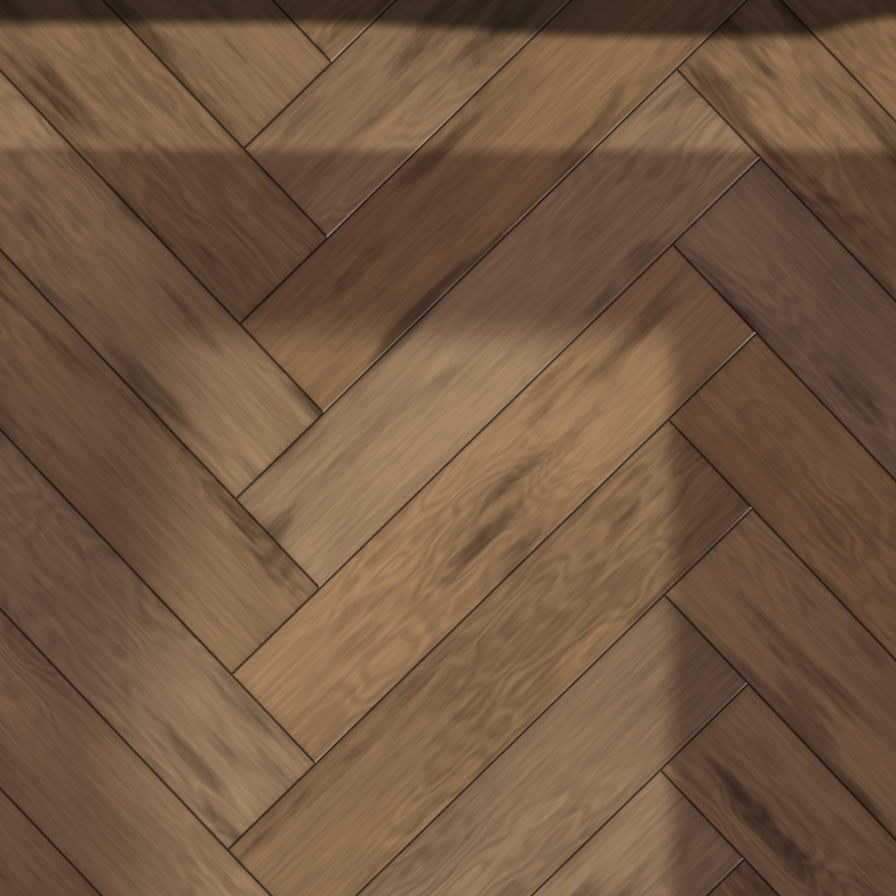
Give the GLSL for this texture, as a Shadertoy shader.

```glsl
// Herringbone floor of wooden planks, five widths long, under window light.
// A skewed lattice gives each plank local coordinates for its grain and joints;
// soft-edged bands of sun and shade are then laid across the whole floor.

float hash(vec2 p) {
    return fract(sin(dot(p, vec2(127.1, 311.7))) * 43758.5453);
}

float noise(vec2 p) {
    vec2 i = floor(p), f = fract(p);
    f = f * f * (3.0 - 2.0 * f);
    return mix(mix(hash(i), hash(i + vec2(1, 0)), f.x),
               mix(hash(i + vec2(0, 1)), hash(i + vec2(1, 1)), f.x), f.y);
}

float fbm(vec2 p) {
    float sum = 0.0, amp = 0.5;
    for (int k = 0; k < 4; k++) {
        sum += amp * noise(p);
        p = p * 2.03 + 17.3;
        amp *= 0.5;
    }
    return sum;
}

// x: position along the plank (0..5), y: across it (0..1), zw: plank id
vec4 herringbone(vec2 q) {
    vec2 cell = floor(q);
    float diagonal = cell.x + cell.y;
    float band = floor(diagonal / 10.0);
    if (diagonal - 10.0 * band < 5.0)
        return vec4(mod(q.x + cell.y, 10.0), fract(q.y), cell.y, band);
    return vec4(mod(q.y + cell.x, 10.0) - 5.0, fract(q.x), cell.x, band + 0.5);
}

// Brightness of the wood: fine fibres, growth rings and dark mineral streaks
float woodGrain(vec2 s, vec2 id) {
    vec2 seed = 50.0 * vec2(hash(id), hash(id + 7.7));
    float figure = fbm(s * vec2(0.65, 1.9) + seed);
    float rings = 0.5 + 0.5 * sin(75.0 * figure + 3.0 * noise(s * vec2(2, 9) + seed));
    float ringArea = smoothstep(0.35, 0.7, noise(s * vec2(0.7, 1.4) + seed.yx));
    float fibres = noise(s * vec2(2.5, 32) + seed) - 0.5;
    float pores = noise(s * vec2(9, 60) + seed.yx) - 0.5;
    float streak = smoothstep(0.52, 0.78, fbm(s * vec2(0.9, 4.5) + seed.yx + 9.0));
    return 1.0 + 0.13 * (hash(id + 3.1) - 0.5) + 0.3 * (figure - 0.47)
         + 0.11 * fibres + 0.07 * pores
         - 0.11 * ringArea * (rings - 0.4) - 0.30 * streak;
}

// Sunlit share: a band near the top and a window patch below it
float sunlight(vec2 p) {
    float upper = 0.85 * smoothstep(0.822, 0.842, p.y);
    float patchX = smoothstep(0.09, 0.26, p.x + 0.03 * sin(9.0 * p.y))
                 * (1.0 - smoothstep(0.73, 0.768, p.x));
    float patchY = 1.0 - smoothstep(0.595, 0.66, p.y);
    float leftGlow = 0.25 * (1.0 - smoothstep(0.1, 0.32, p.x)) * smoothstep(0.45, 0.7, p.y);
    return max(max(upper, patchX * patchY), leftGlow);
}

void mainImage(out vec4 fragColor, in vec2 fragCoord) {
    vec2 p = fragCoord / iResolution.xy;
    float px = 1.0 / iResolution.y;

    // Lattice axes: one plank width up-right and one down-right
    mat2 axes = mat2(0.0984, 0.0961, 0.0939, -0.0995);
    vec4 plank = herringbone(inverse(axes) * (p - vec2(0.263, 0.4427)));
    vec2 s = plank.xy;
    bool rising = fract(plank.w) < 0.25;

    // Wood under sun and shade
    float sun = sunlight(p);
    vec3 shadeColor = vec3(0.385, 0.290, 0.223);
    vec3 sunColor = vec3(0.570, 0.452, 0.330);
    vec3 color = mix(shadeColor, sunColor, sun) * woodGrain(s, plank.zw);
    color *= mix(vec3(1.03, 0.99, 0.95), vec3(0.98, 1.0, 1.03), hash(plank.zw + 5.0));

    // Distances to the long sides and the ends, in canvas units
    float side = 0.137 * min(s.y, 1.0 - s.y);
    float end = 0.137 * min(s.x, 5.0 - s.x);
    float edge = min(side, end);
    color *= 1.0 - 0.13 * exp(-edge / 0.005);
    float joint = 1.0 - smoothstep(0.0012 - px, 0.0012 + px, edge);
    color = mix(color, color * 0.38, 0.85 * joint);

    // Bevels of the rising planks catch the light, more so towards the top
    if (rising) {
        float rim = abs(0.137 * (1.0 - s.y) - 0.0018);
        float glint = 1.0 - smoothstep(0.0010 - px, 0.0010 + px, rim);
        float wear = smoothstep(0.25, 0.75, noise(vec2(s.x * 1.6, plank.z * 5.3)));
        float nearEnd = exp(-min(s.x, 5.0 - s.x) * 4.0);
        float strength = mix(0.22, 0.65, smoothstep(0.3, 0.75, p.y)) * (0.4 + 0.6 * wear);
        color = mix(color, vec3(0.74, 0.68, 0.60) * mix(0.8, 1.05, sun),
                    glint * min(strength + 0.4 * nearEnd, 0.9));
    }

    // Deep shadow with a bowed lower edge along the top
    float bow = 0.974 - 0.015 * smoothstep(0.35, 0.7, p.x) + 0.022 * smoothstep(0.88, 1.0, p.x);
    color *= 1.0 - 0.58 * smoothstep(bow - 0.009, bow + 0.009, p.y);

    fragColor = vec4(color, 1.0);
}
```
